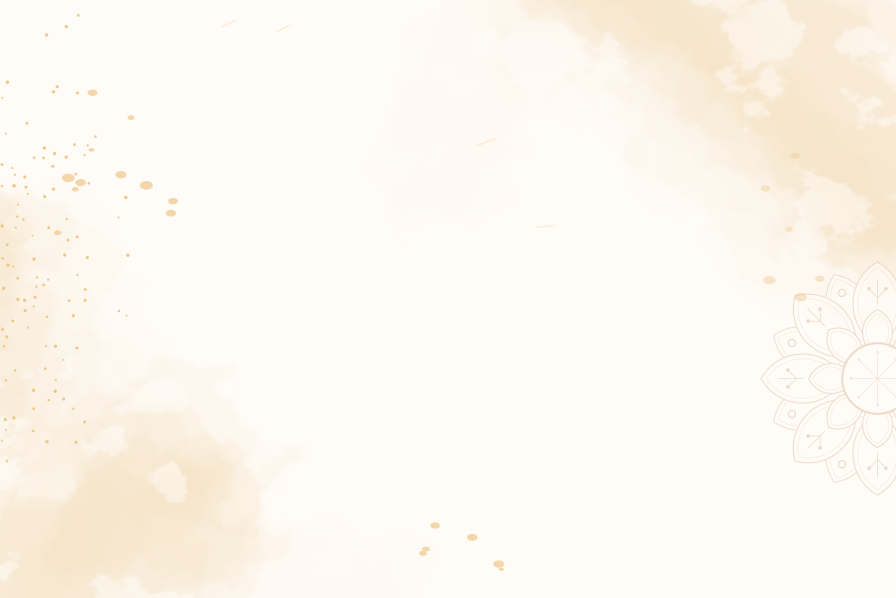
Give the GLSL for this background, as a WebGL 2 fragment shader.

```glsl
#version 300 es
precision highp float;
// Cream paper with warm watercolour corners, gold spatter and a fine line mandala.
uniform vec2 u_resolution;
out vec4 fragColor;

const float PI = 3.14159265;
const vec3 PAPER = vec3(1.0, 0.985, 0.968);
const vec3 HAZE = vec3(0.984, 0.948, 0.895);
const vec3 SAND = vec3(0.968, 0.91, 0.815);
const vec3 AMBER = vec3(0.955, 0.875, 0.75);
const vec3 GOLD = vec3(0.93, 0.75, 0.47);
const vec3 LINE = vec3(0.90, 0.79, 0.70);

float hash(vec2 p) {
  return fract(sin(dot(p, vec2(127.1, 311.7))) * 43758.5453);
}

vec2 hash2(vec2 p) {
  return vec2(hash(p), hash(p + 19.7));
}

float noise(vec2 p) {
  vec2 i = floor(p), f = fract(p);
  f = f * f * (3.0 - 2.0 * f);
  return mix(mix(hash(i), hash(i + vec2(1, 0)), f.x),
             mix(hash(i + vec2(0, 1)), hash(i + vec2(1, 1)), f.x), f.y);
}

float fbm(vec2 p) {
  float sum = 0.0, amp = 0.5;
  for (int i = 0; i < 5; i++) {
    sum += amp * noise(p);
    p = mat2(1.6, 1.2, -1.2, 1.6) * p + 7.3;
    amp *= 0.5;
  }
  return sum;
}

float capsule(vec2 p, vec2 a, vec2 b, float r) {
  vec2 d = b - a;
  return length(p - a - d * clamp(dot(p - a, d) / dot(d, d), 0.0, 1.0)) - r;
}

// Stacked translucent layers with ragged edges around a distance field
float wash(float d, vec2 p, float seed, float soft) {
  float sum = 0.0;
  for (int i = 0; i < 4; i++) {
    float k = float(i), n = fbm(p * (8.0 + 2.0 * k) + seed + 0.15 * k) - 0.48;
    sum += 0.25 * (1.0 - smoothstep(-0.012, 0.012, d + 0.22 * n + soft * k / 4.0));
  }
  return sum;
}

float fill(float d, float px) {
  return 1.0 - smoothstep(-px, px, d);
}

float stroke(float d, float width, float px) {
  return fill(abs(d) - width, px) * 0.8;
}

// Flattened drops scattered around a centre
float spots(vec2 p, vec2 centre, vec2 spread, int count, float seed, float px) {
  float ink = 0.0;
  for (int i = 0; i < count; i++) {
    vec2 id = vec2(float(i), seed);
    vec2 q = p - centre - (hash2(id) * 2.0 - 1.0) * spread;
    float r = mix(0.004, 0.011, hash(id + 4.1));
    ink = max(ink, fill(length(q * vec2(1.0, 1.5)) - r, px));
  }
  return ink;
}

// Fine grains, densest by the left edge
float grains(vec2 p, float cell, float px) {
  vec2 id = floor(p / cell);
  vec2 c = (id + 0.2 + 0.6 * hash2(id)) * cell;
  float h = (c.y - 0.53) / 0.25;
  float density = (0.7 * exp(-c.x * 11.0 - h * h) + 0.03) * step(c.x, 0.22) * step(0.22, c.y);
  return fill(length(p - c) - mix(0.0014, 0.0028, hash(id + 8.0)), px) * step(hash(id + 3.0) + 0.001, density);
}

vec2 foldAngle(vec2 p, float n, float turn) {
  float sector = 2.0 * PI / n;
  float a = mod(atan(p.y, p.x) + turn + 0.5 * sector, sector) - 0.5 * sector;
  return length(p) * vec2(cos(a), sin(a));
}

// Pointed petal along x from base to tip
float petal(vec2 q, float base, float tip, float w) {
  float l = 0.5 * (tip - base);
  float r = (l * l + w * w) / (2.0 * w);
  return length(vec2(q.x - base - l, abs(q.y) + r - w)) - r;
}

// x: line ink, y: pale body
vec2 mandala(vec2 p, float px) {
  vec2 q = foldAngle(p, 8.0, 0.0), h = foldAngle(p, 8.0, PI / 8.0);
  float r = length(p);
  float front = petal(q, 0.055, 0.195, 0.041), back = petal(h, 0.06, 0.188, 0.036);
  float inner = petal(q, 0.04, 0.115, 0.025);
  float ink = max(stroke(back, 0.0007, px), 0.5 * stroke(back + 0.007, 0.0005, px));
  ink = max(ink, stroke(length(h - vec2(0.155, 0.0)) - 0.006, 0.001, px)) * step(0.0, front);
  ink = max(ink, max(stroke(front, 0.0008, px), 0.5 * stroke(front + 0.008, 0.0005, px)));
  vec2 s = vec2(q.x, abs(q.y));
  float sprig = capsule(s, vec2(0.125, 0.0), vec2(0.165, 0.0), 0.0005);
  sprig = min(sprig, capsule(s, vec2(0.135, 0.0), vec2(0.15, 0.014), 0.0005));
  sprig = min(sprig, length(s - vec2(0.15, 0.014)) - 0.003);
  ink = max(ink, 0.8 * fill(sprig, px)) * step(0.0, inner);
  ink = max(ink, max(stroke(inner, 0.0008, px), 0.5 * stroke(inner + 0.006, 0.0005, px))) * step(0.06, r);
  float star = min(capsule(q, vec2(0.0), vec2(0.046, 0.0), 0.0004), length(q - vec2(0.044, 0.0)) - 0.002);
  ink = max(ink, max(0.6 * fill(star, px), stroke(r - 0.059, 0.0016, px)));
  return vec2(ink, fill(min(min(front, back), r - 0.06), px));
}

void main() {
  vec2 p = gl_FragCoord.xy / u_resolution.y;
  p.x *= 1.5 * u_resolution.y / u_resolution.x;
  float px = 0.8 / u_resolution.y;

  // Pale outer haze
  float hazeD = min(capsule(p, vec2(1.0, 1.04), vec2(1.42, 0.68), 0.24), capsule(p, vec2(0.03, 0.5), vec2(0.22, 0.1), 0.2));
  float faintD = min(capsule(p, vec2(0.75, 0.72), vec2(0.8, 0.95), 0.12), capsule(p, vec2(0.4, 0.08), vec2(0.62, 0.0), 0.11));
  vec3 col = mix(PAPER, HAZE, 0.22 * wash(faintD, p, 31.0, 0.04));
  col = mix(col, HAZE, 0.65 * wash(hazeD, p, 3.0, 0.15));

  // Sand and amber pigment in opposite corners
  float sandD = min(capsule(p, vec2(0.95, 1.06), vec2(1.3, 0.92), 0.12), capsule(p, vec2(1.3, 0.93), vec2(1.48, 0.7), 0.2));
  sandD = min(sandD, min(capsule(p, vec2(0.0, 0.6), vec2(0.0, 0.25), 0.075), capsule(p, vec2(0.03, 0.04), vec2(0.29, 0.15), 0.19)));
  float coreD = min(capsule(p, vec2(1.02, 1.02), vec2(1.22, 0.88), 0.08), capsule(p, vec2(1.22, 0.88), vec2(1.5, 0.63), 0.07));
  coreD = min(coreD, capsule(p, vec2(0.08, 0.05), vec2(0.29, 0.2), 0.09));
  col = mix(col, SAND, 0.85 * wash(sandD, p, 11.0, 0.11));
  col = mix(col, AMBER, 0.5 * wash(coreD, p, 17.0, 0.08));
  float bloom = 0.55 * smoothstep(0.57, 0.64, fbm(p * vec2(11.0, 15.0) + 41.0));
  bloom = max(bloom, 0.6 * wash(capsule(p, vec2(0.05, 0.18), vec2(0.1, 0.19), 0.03), p, 23.0, 0.04));
  col = mix(col, PAPER, bloom);

  // Mandala at the right edge
  vec2 m = mandala(p - vec2(1.469, 0.367), px);
  col = mix(col, PAPER, 0.6 * m.y);
  col = mix(col, LINE, 0.85 * m.x);

  // Spatter, dry streaks and gold grains
  float drops = max(spots(p, vec2(0.19, 0.72), vec2(0.11, 0.13), 11, 2.0, px), spots(p, vec2(0.78, 0.08), vec2(0.075, 0.055), 6, 5.0, px));
  drops = max(drops, 0.6 * spots(p, vec2(1.37, 0.63), vec2(0.1, 0.13), 6, 9.0, px));
  for (int i = 0; i < 2; i++) {
    float k = float(i);
    vec2 a = vec2(0.372 + 0.092 * k, 0.955 - 0.008 * k), b = vec2(0.8 + 0.1 * k, 0.757 - 0.137 * k);
    float d = min(capsule(p, a, a + vec2(0.022, 0.011), 0.001), capsule(p, b, b + vec2(0.028, 0.011 - 0.008 * k), 0.001));
    drops = max(drops, 0.5 * fill(d, px));
  }
  col = mix(col, mix(GOLD, SAND, 0.35), 0.8 * drops);
  col = mix(col, GOLD, 0.9 * grains(p, 0.017, px));
  fragColor = vec4(col, 1.0);
}
```
